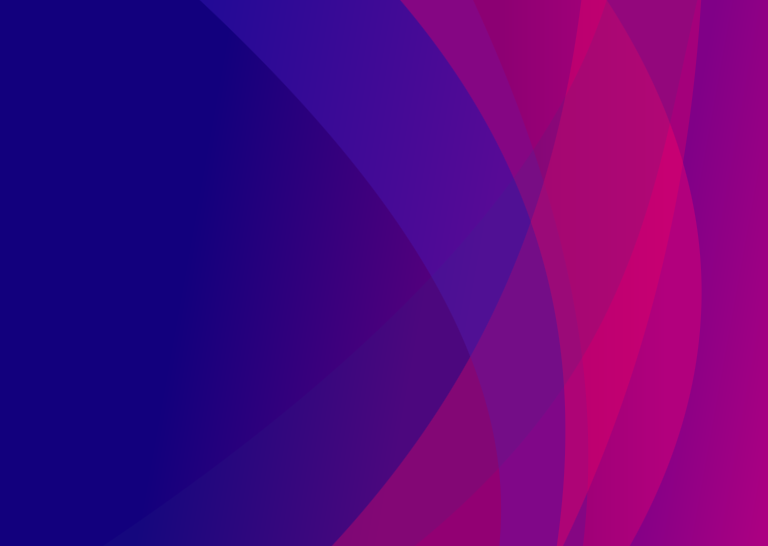
This background is drawn by a Shadertoy shader. Its source:

```glsl
#define NAVY vec3(0.07, 0.00, 0.49)
#define PLUM vec3(0.32, 0.00, 0.49)
#define BLUE vec3(0.13, 0.04, 0.59)
#define VIOLET vec3(0.34, 0.04, 0.59)
#define ORCHID vec3(0.52, 0.025, 0.515)
#define WINE vec3(0.55, 0.00, 0.45)
#define MAGENTA vec3(0.70, 0.00, 0.49)
#define PURPLE vec3(0.50, 0.00, 0.53)
#define FUCHSIA vec3(0.67, 0.00, 0.51)
#define ROSE vec3(0.88, 0.00, 0.40)
#define SLATE vec3(0.16, 0.20, 0.52)
#define SLATE_ALPHA 0.14

// Cubic through the x values at heights 0, 1/3, 2/3 and 1
float curveX(float y, vec4 x) {
    float s = 3.0 * y;
    vec3 slope = x.yzw - x.xyz;
    vec2 bend = slope.yz - slope.xy;
    return x.x + s * (slope.x + (s - 1.0) * (bend.x / 2.0
         + (s - 2.0) * (bend.y - bend.x) / 6.0));
}

// Smooth coverage of the area right of a curve
float rightOf(vec2 uv, vec4 x) {
    float d = uv.x - curveX(uv.y, x);
    return clamp(0.5 + d / max(fwidth(d), 1e-5), 0.0, 1.0);
}

vec3 ramp(vec3 from, vec3 to, float start, float end, float t) {
    return mix(from, to, clamp((t - start) / (end - start), 0.0, 1.0));
}

void mainImage(out vec4 fragColor, in vec2 fragCoord) {
    vec2 uv = fragCoord / iResolution.xy;
    float tilt = uv.x + 0.128 * (1.0 - uv.y);

    // Arcs bulging to the right, from left to right
    float blueEdge = rightOf(uv, vec4(0.650, 0.616, 0.479, 0.260));
    float orchidEdge = rightOf(uv, vec4(0.725, 0.732, 0.671, 0.521));
    float wineEdge = rightOf(uv, vec4(0.759, 0.759, 0.708, 0.616));
    float purpleEdge = rightOf(uv, vec4(0.820, 0.906, 0.896, 0.790));

    // Arcs rising from the lower left
    float slateStart = rightOf(uv, vec4(0.134, 0.444, 0.665, 0.790));
    float roseStart = rightOf(uv, vec4(0.432, 0.607, 0.708, 0.757));
    float slateEnd = rightOf(uv, vec4(0.540, 0.753, 0.853, 0.908));
    float roseEnd = rightOf(uv, vec4(0.733, 0.827, 0.885, 0.913));

    // Opaque gradient layers
    vec3 color = ramp(NAVY, PLUM, 0.303, 0.623, tilt);
    color = mix(color, ramp(BLUE, VIOLET, 0.26, 0.69, tilt), blueEdge);
    color = mix(color, ORCHID, orchidEdge);
    color = mix(color, ramp(WINE, MAGENTA, 0.65, 0.87, uv.x), wineEdge);
    color = mix(color, ramp(PURPLE, FUCHSIA, 0.93, 1.117, tilt), purpleEdge);

    // Translucent sweeps, rose thinner over the blue band and far right
    float roseAlpha = mix(0.45, 0.30, blueEdge * (1.0 - orchidEdge));
    roseAlpha = mix(roseAlpha, 0.38, purpleEdge);
    color = mix(color, ROSE, roseAlpha * roseStart * (1.0 - roseEnd));
    color = mix(color, SLATE, SLATE_ALPHA * slateStart * (1.0 - slateEnd));

    fragColor = vec4(color, 1.0);
}
```
